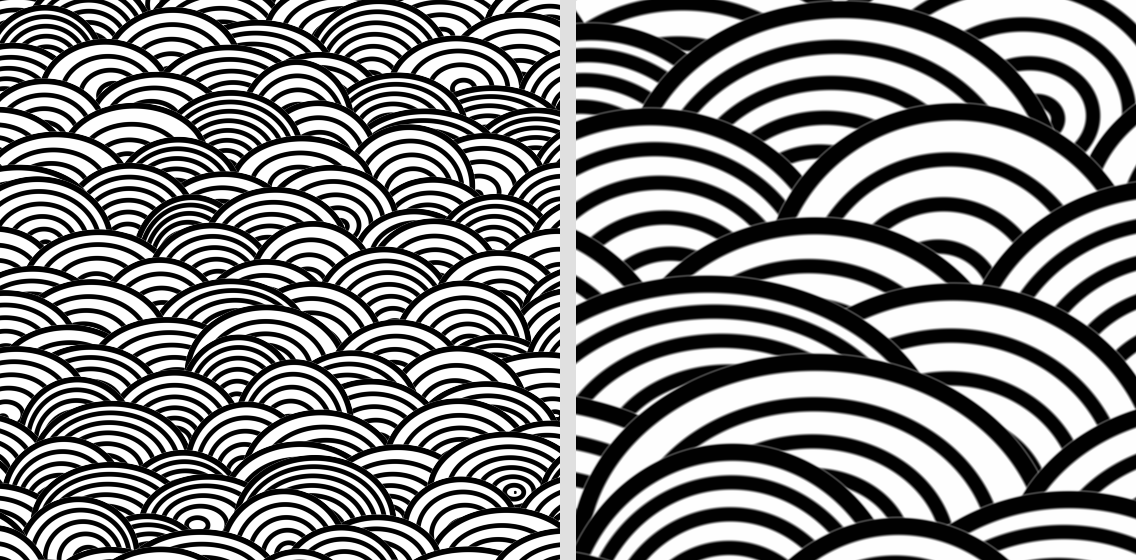
Left, the full canvas; right, a detail of the centre.
This pattern is drawn by a three.js fragment shader. Its source:

```glsl
// Overlapping hand-drawn wave mounds filled with nested black arcs on white.
varying vec2 vUv;

#define COLUMN_STEP 0.2
#define ROW_STEP 0.055
#define JITTER vec2(0.085, 0.036)
#define RADIUS_MIN vec2(0.098, 0.082)
#define RADIUS_MAX vec2(0.142, 0.116)
#define GAP_MIN 0.0175
#define GAP_MAX 0.0265
#define OUTLINE 0.0105
#define ARC_LINE 0.0085
#define SOFTNESS 0.0012
#define PAPER vec3(0.995)
#define INK vec3(0.005)

// Four random values per cell, without sine
vec4 hash4(vec2 cell) {
  vec4 p = fract(cell.xyxy * vec4(0.1031, 0.1030, 0.0973, 0.1099));
  p += dot(p, p.wzxy + 33.33);
  return fract((p.xxyz + p.yzzw) * p.zywx);
}

// Paints one mound over what lies behind it; p is relative to its centre
vec3 paintMound(vec3 behind, vec2 p, vec4 shape, vec4 style) {
  vec2 radius = mix(RADIUS_MIN, RADIUS_MAX, shape.xy);
  // The arcs shrink towards an off-centre focus, so they crowd at the sides
  vec2 focus = vec2((style.x - 0.5) * 0.45, mix(0.05, -0.48, style.y));

  // Scale s of the nested ellipse through p: |w + focus * s| = s
  vec2 w = p / radius - focus;
  float a = 1.0 - dot(focus, focus);
  float b = dot(w, focus);
  float s = (b + sqrt(b * b + a * dot(w, w))) / a;

  // Gradient of s turns scale differences into canvas distances
  vec2 n = w + focus * s;
  float slope = length(n / radius) / max(s - dot(n, focus), 0.0001);
  float inside = (1.0 - s) / max(slope, 0.0001);

  // Arc index, with a spacing that drifts from the rim inwards
  float depth = 1.0 - s;
  float drift = (style.z - 0.5) * 0.6;
  float count = radius.y * (1.0 - focus.y) / mix(GAP_MIN, GAP_MAX, style.w);
  float level = count * (depth + drift * depth * (1.0 - depth));
  float levelSlope = count * (1.0 + drift * (1.0 - 2.0 * depth)) * slope;
  float arcDistance = abs(fract(level + 0.5) - 0.5) / max(levelSlope, 0.0001);

  float arc = 1.0 - smoothstep(-SOFTNESS, SOFTNESS, arcDistance - 0.5 * ARC_LINE);
  float rim = 1.0 - smoothstep(-SOFTNESS, SOFTNESS, abs(inside) - 0.5 * OUTLINE);
  float cover = smoothstep(-SOFTNESS, SOFTNESS, inside + 0.5 * OUTLINE);
  return mix(behind, mix(PAPER, INK, max(arc, rim)), cover);
}

void main() {
  vec3 color = INK;
  float baseRow = floor(vUv.y / ROW_STEP);

  // Rows from back (top) to front (bottom)
  for (int j = 3; j >= -3; j--) {
    float row = baseRow + float(j);
    float stagger = 0.5 * mod(row, 2.0);
    float baseColumn = floor(vUv.x / COLUMN_STEP - stagger);
    // Each row overlaps either leftwards or rightwards
    float direction = hash4(vec2(row + 71.0, 19.0)).x < 0.5 ? -1.0 : 1.0;

    for (int i = -1; i <= 1; i++) {
      vec2 cell = vec2(baseColumn + direction * float(i), row);
      vec4 shape = hash4(cell + 137.0);
      vec4 style = hash4(cell + 411.0);
      vec2 centre = (cell + vec2(0.5 + stagger, 0.0)) * vec2(COLUMN_STEP, ROW_STEP);
      centre += (shape.zw - 0.5) * JITTER;
      color = paintMound(color, vUv - centre, shape, style);
    }
  }
  gl_FragColor = vec4(color, 1.0);
}
```
